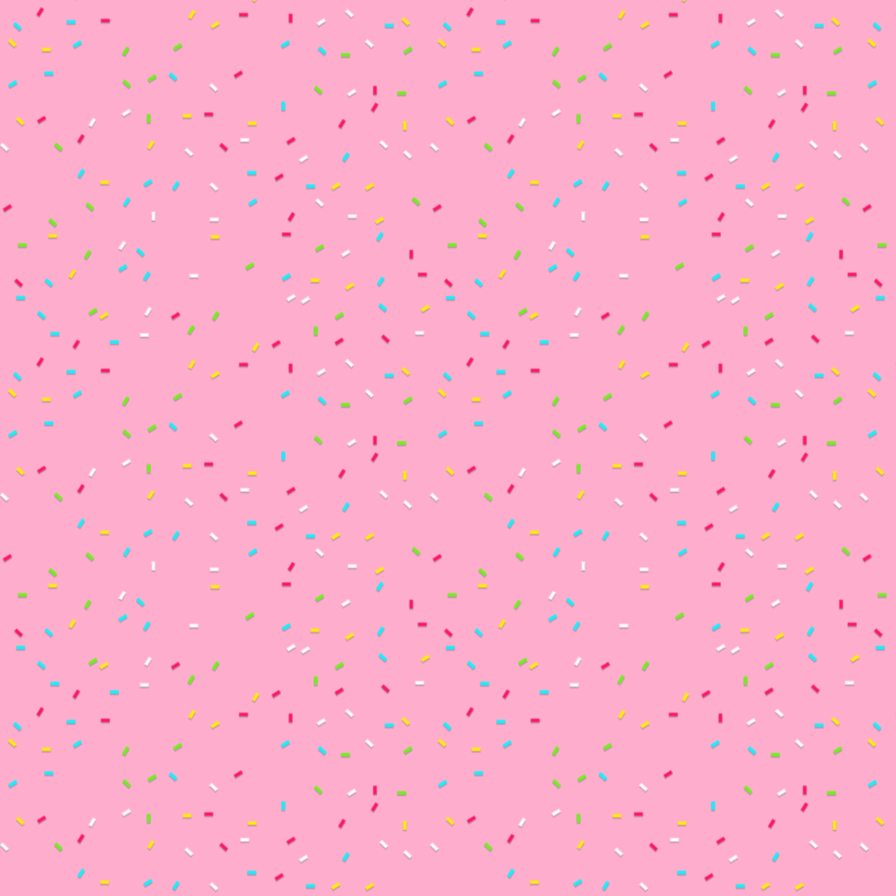
A WebGL 2 fragment shader for this pattern:

```glsl
#version 300 es
precision highp float;
// Candy sprinkles scattered over pink icing: short rods in five colours, each
// with a faint shadow below. A jittered grid places one rod in most cells, and
// its hashes wrap so that the scatter repeats as a tile.

uniform vec2 u_resolution;
out vec4 fragColor;

vec3 hash3(vec2 cell, float seed) {
    vec3 h = fract(vec3(cell.xyx + seed) * vec3(0.1031, 0.1030, 0.0973));
    h += dot(h, h.yxz + 33.33);
    return fract((h.xxy + h.yzz) * h.zyx);
}

// Signed distance to a slightly rounded rod lying along x
float rodDistance(vec2 p) {
    const float corner = 0.0008;
    vec2 q = abs(p) - vec2(0.0048, 0.0019) + corner;
    return length(max(q, 0.0)) + min(max(q.x, q.y), 0.0) - corner;
}

vec3 candyColor(float pick) {
    if (pick < 0.21) return vec3(1.00, 0.99, 1.00);  // white
    if (pick < 0.43) return vec3(0.08, 0.94, 0.99);  // cyan
    if (pick < 0.62) return vec3(1.00, 0.92, 0.05);  // yellow
    if (pick < 0.81) return vec3(0.44, 0.94, 0.10);  // green
    return vec3(1.00, 0.08, 0.38);                   // raspberry
}

// Rods favour a few directions, given in degrees
float rodAngle(float pick) {
    if (pick < 0.27) return 0.0;
    if (pick < 0.54) return 32.0;
    if (pick < 0.73) return 58.0;
    if (pick < 0.93) return -43.0;
    return 90.0;
}

void main() {
    vec2 uv = gl_FragCoord.xy / u_resolution.y;
    float soft = max(0.0015, 0.7 / u_resolution.y);
    vec3 color = vec3(1.0, 0.68, 0.80);

    const vec2 cellSize = vec2(0.0369, 0.0355);
    const vec2 tileCells = vec2(13.0, 11.0);
    vec2 home = floor(uv / cellSize);

    for (int y = -1; y <= 1; y++) {
        for (int x = -1; x <= 1; x++) {
            vec2 cell = home + vec2(x, y);
            vec2 id = mod(cell, tileCells);
            vec3 place = hash3(id, 17.0);
            vec3 look = hash3(id, 71.0);
            if (place.z > 0.87) continue;  // some cells stay empty

            vec2 center = (cell + 0.5 + 0.74 * (place.xy - 0.5)) * cellSize;
            float angle = radians(rodAngle(look.x));
            float c = cos(angle), s = sin(angle);
            mat2 toRod = mat2(c, -s, s, c);
            vec2 p = uv - center;

            // Shadow falls straight down, then the rod covers it
            float shadow = rodDistance(toRod * (p + vec2(0.0, 0.0017)));
            float rod = rodDistance(toRod * p);
            color = mix(color, vec3(0.60, 0.50, 0.62),
                        0.65 * (1.0 - smoothstep(-soft, soft, shadow)));
            color = mix(color, candyColor(look.y),
                        1.0 - smoothstep(-soft, soft, rod));
        }
    }
    fragColor = vec4(color, 1.0);
}
```
